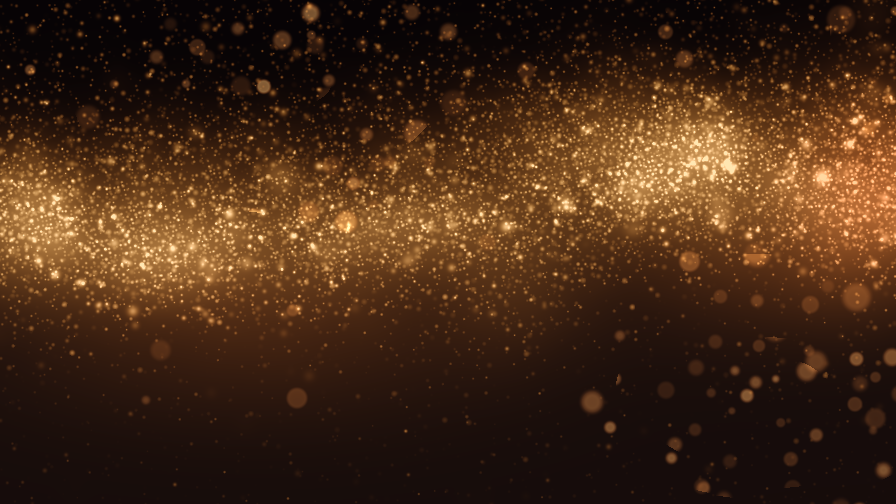
Write a WebGL 2 fragment shader that draws this background.

```glsl
#version 300 es
precision highp float;

#define BAND_LIGHT 0.27
#define BAND_ABOVE 0.19
#define BAND_BELOW 0.15
#define CLOUD_RELIEF 0.55
#define DUST_CELLS 115.0
#define DUST_LIGHT 0.50
#define SPARK_LIGHT 0.75
#define EMBER_LIGHT 0.65
#define BOKEH_CELLS 9.0
#define BOKEH_LIGHT 0.62

uniform vec2 u_resolution;
out vec4 outColor;

vec3 hash3(vec2 cell, float seed) {
    vec3 q = fract(vec3(cell.xyx + seed * 17.3) * vec3(0.1031, 0.1030, 0.0973));
    q += dot(q, q.yxz + 33.33);
    return fract((q.xxy + q.yzz) * q.zyx);
}

float cornerSlope(vec2 cell, vec2 offset) {
    float angle = 6.2832 * hash3(cell, 3.0).x;
    return dot(vec2(cos(angle), sin(angle)), offset);
}

float gradientNoise(vec2 p) {
    vec2 cell = floor(p), f = fract(p);
    vec2 w = f * f * f * (f * (f * 6.0 - 15.0) + 10.0);
    vec2 e = vec2(1.0, 0.0);
    float low = mix(cornerSlope(cell, f), cornerSlope(cell + e, f - e), w.x);
    float high = mix(cornerSlope(cell + e.yx, f - e.yx), cornerSlope(cell + 1.0, f - 1.0), w.x);
    return mix(low, high, w.y);
}

float fbm(vec2 p) {
    float sum = 0.0, weight = 0.6;
    for (int i = 0; i < 4; i++) {
        sum += weight * gradientNoise(p);
        p = mat2(1.6, 1.2, -1.2, 1.6) * p + 7.1;
        weight *= 0.5;
    }
    return sum;
}

float glow(vec2 p, vec2 center, vec2 size) {
    vec2 q = (p - center) / size;
    return exp(-dot(q, q));
}

vec2 turn(vec2 p, float angle) {
    float c = cos(angle), s = sin(angle);
    return mat2(c, s, -s, c) * p;
}

// One soft grain per grid cell, lit with the given chance
float grains(vec2 p, float cells, float chance, float radius, float seed) {
    vec2 q = turn(p, seed) * cells + 50.0;
    vec3 rnd = hash3(floor(q), seed);
    vec3 look = hash3(floor(q), seed + 5.0);
    vec2 d = fract(q) - mix(vec2(0.3), vec2(0.7), rnd.xy);
    float r = radius * mix(0.6, 1.2, look.x);
    float lit = smoothstep(0.0, 0.08, chance - rnd.z);
    float body = exp(-dot(d, d) / (r * r)) * smoothstep(0.5, 0.25, length(d));
    return lit * mix(0.25, 1.0, look.y * look.y) * body;
}

// Out-of-focus discs with a faint bright rim
float bokeh(vec2 p, float cells, float chance, float seed) {
    vec2 q = turn(p, seed) * cells + 50.0;
    vec3 rnd = hash3(floor(q), seed);
    vec3 look = hash3(floor(q), seed + 9.0);
    float r = mix(0.09, 0.25, look.x);
    float d = length(fract(q) - mix(vec2(0.3), vec2(0.7), rnd.xy)) - r;
    float soft = 0.02 + 0.05 * look.z + cells / u_resolution.y;
    float disc = smoothstep(soft, -soft, d) * (0.8 + 0.2 * exp(-abs(d) * 25.0));
    return disc * step(rnd.z, chance) * mix(0.25, 1.0, look.y * look.y);
}

// Dark umber through amber to pale gold
vec3 gilt(float light) {
    float l2 = light * light;
    return vec3(light, 0.45 * light + 0.36 * l2, 0.015 + 0.14 * light + 0.42 * l2 * light);
}

void main() {
    vec2 p = gl_FragCoord.xy / u_resolution.y;
    p.x += 0.5 * (16.0 / 9.0 - u_resolution.x / u_resolution.y);
    float cloud = fbm(p * 4.0 + 2.0);

    // Drifting band and its bright clouds
    float middle = mix(0.55, 0.645, smoothstep(0.6, 1.3, p.x)) + 0.08 * cloud;
    float dy = p.y - middle;
    dy /= dy > 0.0 ? BAND_ABOVE : BAND_BELOW;
    float band = exp(-dy * dy);
    float clouds = 0.25 * glow(p, vec2(0.31, 0.49), vec2(0.17, 0.09))
        + 0.22 * glow(p, vec2(0.05, 0.57), vec2(0.11, 0.12))
        + 0.16 * glow(p, vec2(0.75, 0.57), vec2(0.22, 0.10))
        + 0.32 * glow(p, vec2(1.29, 0.69), vec2(0.23, 0.12))
        + 0.12 * glow(p, vec2(1.03, 0.43), vec2(0.15, 0.14));
    float rightFire = glow(p, vec2(1.74, 0.63), vec2(0.17, 0.20));
    float haze = 0.15 * glow(p, vec2(0.50, 0.36), vec2(0.50, 0.19))
        + 0.16 * glow(p, vec2(1.52, 0.48), vec2(0.30, 0.16));
    float density = clamp(band * 0.65 + clouds * 1.4 + rightFire * 0.35, 0.0, 1.0);
    float light = (BAND_LIGHT * band + clouds + 0.32 * rightFire) * (1.0 + CLOUD_RELIEF * cloud);
    light += haze + mix(0.085, 0.025, smoothstep(0.2, 0.95, p.y));

    // Dust, sparks and larger embers
    float above = smoothstep(0.35, 0.8, p.y);
    float sparse = 0.05 + 0.10 * above;
    for (int i = 0; i < 3; i++) {
        float seed = float(i) + 1.3;
        float scale = 1.0 - 0.25 * float(i);
        light += DUST_LIGHT * grains(p, DUST_CELLS * scale, sparse + 0.65 * density, 0.28, seed);
        light += SPARK_LIGHT * grains(p, 46.0 * scale, sparse * 0.7 + 0.20 * density, 0.17, seed + 4.0);
        float crowd = 0.02 + 0.30 * density;
        light += EMBER_LIGHT * grains(p, 21.0 * scale, crowd, 0.14, seed + 8.0);
        light += 0.22 * grains(p, 11.0 * scale, crowd, 0.26, seed + 8.5);
    }

    // Amber tint at the right and in the lower haze
    vec3 color = gilt(min(light, 1.08));
    float warm = clamp(rightFire + 3.0 * haze * (1.0 - density), 0.0, 1.0);
    color *= mix(vec3(1.0), vec3(1.08, 0.90, 0.85), warm);
    color += vec3(0.0, 0.006, 0.014) * (1.0 - above);

    // Bokeh gathers low on the right and along the upper edge
    float gather = 0.55 * glow(p, vec2(1.52, 0.22), vec2(0.34, 0.20))
        + 0.40 * glow(p, vec2(0.58, 0.84), vec2(0.28, 0.18))
        + 0.45 * glow(p, vec2(1.72, 0.94), vec2(0.14, 0.12)) + 0.02;
    for (int i = 0; i < 3; i++) {
        float seed = float(i) * 1.7 + 0.6;
        float disc = bokeh(p, BOKEH_CELLS * (1.0 + 0.35 * float(i)), gather, seed);
        vec3 tint = mix(vec3(0.95, 0.50, 0.20), vec3(1.0, 0.82, 0.50), disc * disc);
        color += BOKEH_LIGHT * disc * tint * (1.0 - 0.5 * color);
    }
    outColor = vec4(clamp(color, 0.0, 1.0), 1.0);
}
```
